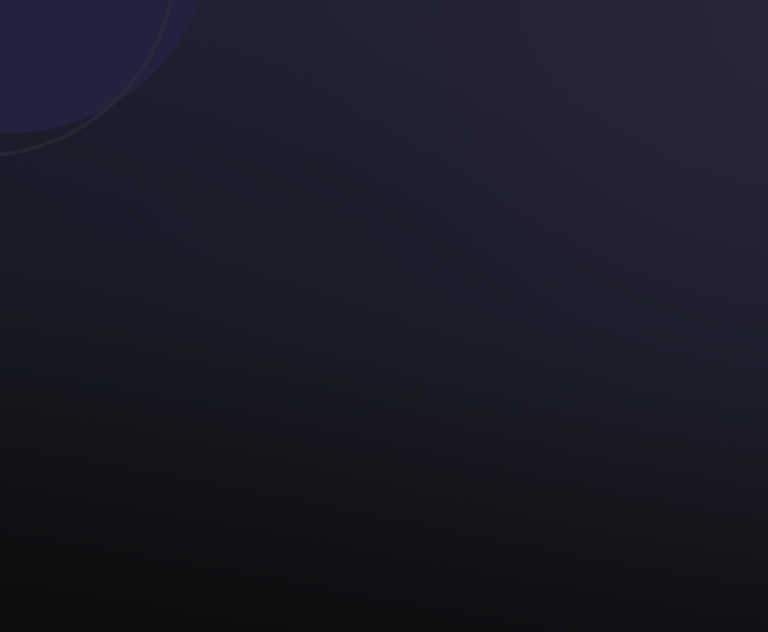
Give the GLSL for this background, as a Shadertoy shader.

```glsl
const vec3 INK = vec3(0.041, 0.044, 0.048);
const vec3 CHARCOAL = vec3(0.076, 0.077, 0.094);
const vec3 NAVY = vec3(0.098, 0.110, 0.162);
const vec3 SLATE = vec3(0.122, 0.134, 0.198);
const vec3 VIOLET = vec3(0.161, 0.140, 0.217);
const vec3 INDIGO = vec3(0.130, 0.132, 0.240);
const vec3 RING_GRAY = vec3(0.170, 0.168, 0.225);

float hash(vec2 cell) {
    vec3 q = fract(vec3(cell.xyx) * 0.1031);
    q += dot(q, q.yzx + 33.33);
    return fract((q.x + q.y) * q.z);
}

float circleDistance(vec2 p, vec2 center, float radius) {
    return length(p - center) - radius;
}

float fillMask(float dist, float blur) {
    return 1.0 - smoothstep(-blur, blur, dist);
}

float softGlow(vec2 p, vec2 center, vec2 spread) {
    vec2 d = (p - center) / spread;
    return exp(-dot(d, d));
}

// Dark floor rising to slate; the bands tilt down to the right
vec3 duskGradient(vec2 uv, float tilt) {
    float height = uv.y + tilt * uv.x;
    vec3 color = mix(INK, CHARCOAL, smoothstep(-0.06, 0.40, height));
    color = mix(color, NAVY, smoothstep(0.25, 0.68, height));
    return mix(color, SLATE, smoothstep(0.70, 1.18, height));
}

void mainImage(out vec4 fragColor, in vec2 fragCoord) {
    vec2 uv = fragCoord / iResolution.xy;
    vec2 p = fragCoord / iResolution.y;
    float pixel = 1.0 / iResolution.y;

    // Backdrop with a violet haze at the upper right
    vec3 color = duskGradient(uv, 0.2);
    color = mix(color, VIOLET, softGlow(uv, vec2(1.06, 0.98), vec2(0.48, 0.50)));

    // Corner disc
    float disc = circleDistance(p, vec2(0.016, 1.109), 0.3196);
    color = mix(color, INDIGO, fillMask(disc, pixel));

    // Thin offset ring
    float ring = abs(circleDistance(p, vec2(-0.032, 1.063), 0.309)) - 0.0028;
    color = mix(color, RING_GRAY, 0.72 * fillMask(ring, 1.4 * pixel));

    // Faint grain against banding
    color += (hash(floor(p * 422.0)) - 0.5) * 0.002;
    fragColor = vec4(color, 1.0);
}
```
